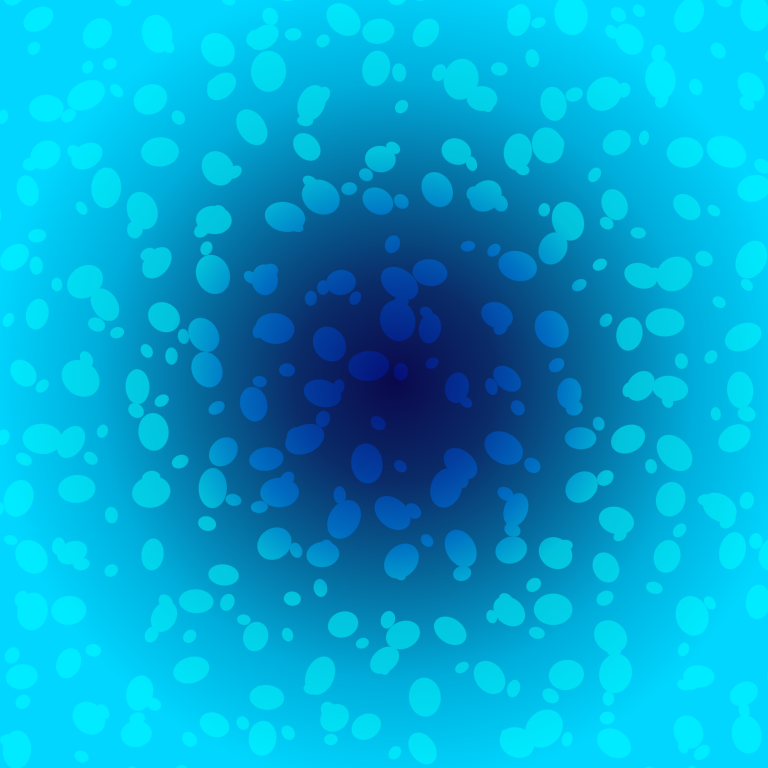
Write a Shadertoy shader that draws this background.

```glsl
// Cyan field darkening to a navy centre, scattered with translucent oval spots.

const vec2 CENTER = vec2(0.515, 0.503);

float hash(vec2 p) {
    return fract(sin(dot(p, vec2(127.1, 311.7))) * 43758.5453);
}

vec2 hash2(vec2 p) {
    return vec2(hash(p), hash(p + 37.3));
}

// Linear blend factor between two radii
float ramp(float a, float b, float x) {
    return clamp((x - a) / (b - a), 0.0, 1.0);
}

// Approximate signed distance to an ellipse
float ellipseDistance(vec2 p, vec2 radii) {
    float k = length(p / radii);
    return (k - 1.0) * k / max(length(p / (radii * radii)), 0.001);
}

// Distance to the nearest oval of a jittered grid, in canvas units
float spotDistance(vec2 uv, float cells, float radius, float jitter, float seed) {
    vec2 p = uv * cells;
    vec2 home = floor(p);
    float nearest = 10.0;
    for (int y = -1; y <= 1; y++) {
        for (int x = -1; x <= 1; x++) {
            vec2 cell = home + vec2(x, y);
            vec2 key = cell + seed;
            vec2 spot = cell + 0.5 + (hash2(key) - 0.5) * jitter;
            float angle = 6.2832 * hash(key + 71.9);
            float size = radius * cells * mix(0.82, 1.15, hash(key + 19.7));
            float squash = mix(0.68, 0.86, hash(key + 53.1));
            float c = cos(angle), s = sin(angle);
            vec2 local = mat2(c, -s, s, c) * (p - spot);
            nearest = min(nearest, ellipseDistance(local, size * vec2(1.0, squash)));
        }
    }
    return nearest / cells;
}

vec3 backgroundColor(float r) {
    vec3 color = mix(vec3(0.04, 0.03, 0.30), vec3(0.04, 0.17, 0.41), ramp(0.0, 0.13, r));
    color = mix(color, vec3(0.02, 0.40, 0.60), ramp(0.13, 0.25, r));
    color = mix(color, vec3(0.00, 0.68, 0.86), ramp(0.25, 0.39, r));
    return mix(color, vec3(0.00, 0.84, 1.00), ramp(0.39, 0.53, r));
}

vec3 spotColor(float r) {
    vec3 color = mix(vec3(0.02, 0.05, 0.46), vec3(0.01, 0.25, 0.63), ramp(0.0, 0.13, r));
    color = mix(color, vec3(0.00, 0.43, 0.76), ramp(0.13, 0.21, r));
    color = mix(color, vec3(0.01, 0.76, 0.86), ramp(0.21, 0.30, r));
    return mix(color, vec3(0.00, 0.92, 1.00), ramp(0.30, 0.52, r));
}

void mainImage(out vec4 fragColor, in vec2 fragCoord) {
    float canvas = min(iResolution.x, iResolution.y);
    vec2 uv = (fragCoord - 0.5 * iResolution.xy) / canvas + 0.5;
    float r = length(uv - CENTER);

    // Large and small spots merge into one flat layer
    float large = spotDistance(uv, 13.0, 0.0235, 0.70, 3.0);
    float small = spotDistance(uv, 14.5, 0.0105, 0.90, 83.0);
    float edge = 0.75 / canvas;
    float coverage = 1.0 - smoothstep(-edge, edge, min(large, small));

    vec3 color = mix(backgroundColor(r), spotColor(r), coverage);
    fragColor = vec4(color, 1.0);
}
```
